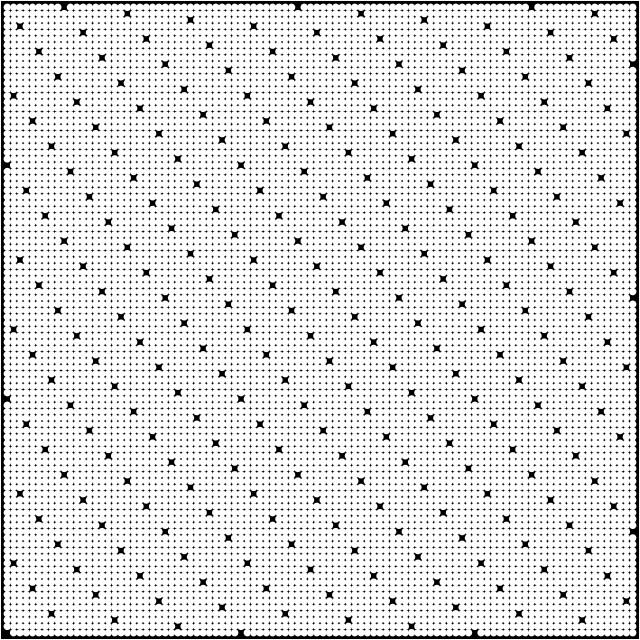
Reproduce this pattern procedurally as a Shadertoy shader.

```glsl
// A 100 by 100 grid of overlapping white discs on a black square.
// One disc in every 37 is left out along a slanted lattice, opening a
// four-pointed black star; the small gaps between discs read as dots.

const float GRID = 100.0;

// Discs exist inside the grid, except where the lattice removes them.
bool hasDisc(vec2 cell) {
    bool inside = all(greaterThan(cell, vec2(-0.5)))
               && all(lessThan(cell, vec2(GRID - 0.5)));
    float lattice = mod(cell.x + 10.0 * cell.y + 0.5, 37.0);
    return inside && lattice > 1.0;
}

// Signed distance to the union of nearby discs, in cells.
float discField(vec2 p) {
    vec2 nearest = floor(p + 0.5);
    float d = 1.0;
    for (int y = -1; y <= 1; y++) {
        for (int x = -1; x <= 1; x++) {
            vec2 cell = nearest + vec2(x, y);
            if (hasDisc(cell)) d = min(d, length(p - cell) - 0.58);
        }
    }
    return d;
}

void mainImage(out vec4 fragColor, in vec2 fragCoord) {
    // Cell units: disc centres lie on the integers 0 to 99.
    float pixel = 101.31 / min(iResolution.x, iResolution.y);
    vec2 centred = (fragCoord - 0.5 * iResolution.xy) * pixel;
    vec2 p = centred + 0.5 * (GRID - 1.0);

    // White discs, plus the thin white margin around the black square.
    float margin = 50.5 - max(abs(centred.x), abs(centred.y));
    float d = min(discField(p), margin);

    float white = clamp(0.5 - d / pixel, 0.0, 1.0);
    fragColor = vec4(vec3(white), 1.0);
}
```
